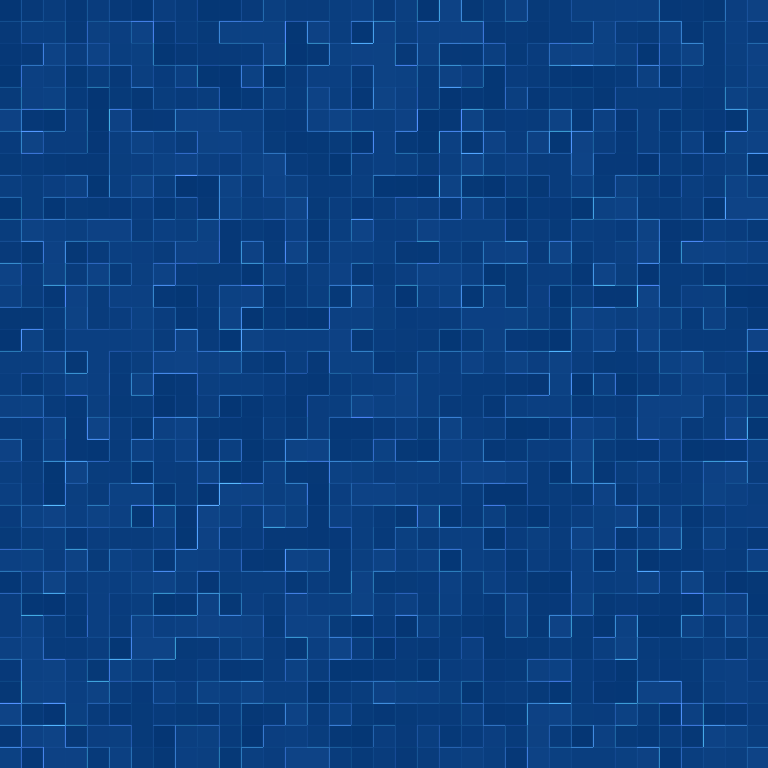
Give the GLSL for this pattern, as a Shadertoy shader.

```glsl
// A blue mosaic of square cells, each with its own random tone.
// Hairlines on the cell borders glow with the tone step between neighbours,
// so unlike cells are outlined and like cells merge into larger shapes.

#define CELLS 34.91                     // repeats across and down
#define LINE_WIDTH 0.05                 // in cells
#define LINE_GAIN 1.0
#define LINE_CURVE 1.15                 // higher fades the weak borders
#define FILL_DARK vec3(0.018, 0.212, 0.455)
#define FILL_LIGHT vec3(0.054, 0.262, 0.525)
#define GLOW_VIOLET vec3(0.32, 0.35, 0.58)
#define GLOW_CYAN vec3(0.26, 0.51, 0.46)

float hash(vec2 p) {
    return fract(sin(dot(p, vec2(127.1, 311.7))) * 43758.5453);
}

// Exact share of a pixel covered by a line whose centre lies at distance d
float lineCoverage(float d, float pixel) {
    float high = min(d + 0.5 * pixel, 0.5 * LINE_WIDTH);
    float low = max(d - 0.5 * pixel, -0.5 * LINE_WIDTH);
    return max(high - low, 0.0) / pixel;
}

// Light of the border between two neighbouring cells
vec3 borderGlow(vec2 cellA, vec2 cellB) {
    float toneStep = abs(hash(cellA) - hash(cellB));
    vec2 seed = cellA + cellB;
    float gain = LINE_GAIN * mix(0.75, 1.2, hash(seed + 71.3));
    vec3 tint = mix(GLOW_VIOLET, GLOW_CYAN, hash(seed + 19.7));
    return tint * gain * pow(toneStep, LINE_CURVE);
}

void mainImage(out vec4 fragColor, in vec2 fragCoord) {
    // Cell space, counted from the top left corner
    float side = min(iResolution.x, iResolution.y);
    float pixel = CELLS / side;
    vec2 p = vec2(fragCoord.x, iResolution.y - fragCoord.y) * pixel;
    p += 0.5 * LINE_WIDTH;

    vec2 cell = floor(p);
    vec2 border = floor(p + 0.5);
    vec2 d = p - border;

    // Cell fill
    vec3 color = mix(FILL_DARK, FILL_LIGHT, hash(cell));

    // Nearest upright and level borders
    vec2 right = vec2(border.x, cell.y);
    vec2 below = vec2(cell.x, border.y);
    vec3 upright = borderGlow(right - vec2(1.0, 0.0), right) * lineCoverage(d.x, pixel);
    vec3 level = borderGlow(below - vec2(0.0, 1.0), below) * lineCoverage(d.y, pixel);
    color += max(upright, level);

    fragColor = vec4(color, 1.0);
}
```
